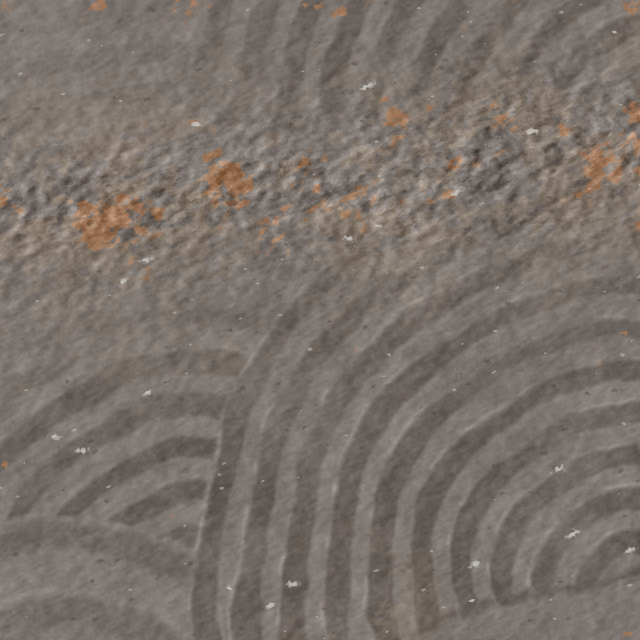
Write a Shadertoy shader that draws this texture.

```glsl
// Weathered grey slate with overlapping fans of combed arcs and a rusty, flaky band.
// Fans are warped concentric rings; layered sines bend them, lattice noise mottles
// and embosses the stone, and a cellular scatter adds pale chips and dark pits.

const vec3 RIDGE  = vec3(0.492, 0.464, 0.446);
const vec3 GROOVE = vec3(0.395, 0.363, 0.343);
const vec3 STAIN  = vec3(0.580, 0.510, 0.440);
const vec3 RUST   = vec3(0.650, 0.475, 0.350);
const vec3 CHIP   = vec3(0.800, 0.790, 0.770);
const vec3 PIT    = vec3(0.300, 0.280, 0.260);

const vec2 RIGHT_FAN = vec2(1.00, 0.08);
const vec2 LEFT_FAN  = vec2(0.30, 0.08);
const vec2 LOW_FAN   = vec2(0.12, -0.18);
const vec2 TOP_FAN   = vec2(1.10, 0.70);
const float PITCH = 0.067;
const float EDGE_SOFTNESS = 0.075;

float hash(vec2 p) {
    vec3 q = fract(vec3(p.xyx) * 0.1031);
    q += dot(q, q.yzx + 33.33);
    return fract((q.x + q.y) * q.z);
}

float noise(vec2 p) {
    vec2 i = floor(p), f = fract(p);
    f = f * f * (3.0 - 2.0 * f);
    return mix(mix(hash(i), hash(i + vec2(1, 0)), f.x),
               mix(hash(i + vec2(0, 1)), hash(i + vec2(1, 1)), f.x), f.y);
}

float fbm(vec2 p) {
    float sum = 0.0, amp = 0.533;
    for (int i = 0; i < 4; i++) {
        sum += amp * noise(p);
        p = mat2(1.6, 1.2, -1.2, 1.6) * p + 17.3;
        amp *= 0.5;
    }
    return sum;
}

// Layered sines that make the combed arcs wander.
vec2 wander(vec2 p) {
    vec2 w = vec2(0.0);
    float freq = 9.0;
    for (int i = 0; i < 3; i++) {
        w += sin(p.yx * freq + p * freq * 0.6 + vec2(1.3, 4.1) * float(i + 1)) / freq;
        freq *= 2.1;
    }
    return w * 0.06;
}

// x: dark groove coverage, y: thin pale lip beside the groove.
vec2 comb(float radius, float phase, float width) {
    float ring = fract(radius / PITCH + phase) - 0.5;
    float groove = 1.0 - smoothstep(width - EDGE_SOFTNESS, width + EDGE_SOFTNESS, abs(ring));
    float lip = exp(-pow((ring - width - 0.08) / 0.05, 2.0));
    return vec2(groove, lip);
}

float bell(float x, float width) {
    return exp(-x * x / (width * width));
}

// Irregular scattered spots, one candidate per cell.
float specks(vec2 p, float cells, float share, float size) {
    vec2 home = floor(p * cells);
    float cover = 0.0;
    for (int y = -1; y <= 1; y++)
    for (int x = -1; x <= 1; x++) {
        vec2 id = home + vec2(x, y);
        vec2 spot = id + vec2(hash(id + 3.1), hash(id + 7.7));
        vec2 d = (p * cells - spot) / cells;
        d.y = d.y * 1.8 - d.x * (hash(id + 5.5) - 0.2);
        float r = size * (0.5 + hash(id + 9.2)) * (0.2 + 1.6 * noise(p * 230.0));
        float present = step(1.0 - share, hash(id + 21.4));
        cover = max(cover, present * (1.0 - smoothstep(r * 0.4, r * 1.4, length(d))));
    }
    return cover;
}

void mainImage(out vec4 fragColor, in vec2 fragCoord) {
    vec2 p = fragCoord / iResolution.xy;
    vec2 q = p + wander(p) + 0.014 * (fbm(p * 22.0) - 0.5);
    float broad = fbm(p * 5.0 + 2.0);
    float mottle = fbm(p * 26.0 + 40.0);
    float fade = smoothstep(0.25, 0.55, fbm(p * 8.0 + 70.0));

    // Fans, layered from the back to the front
    float width = 0.08 + 0.30 * broad;
    vec2 far = comb(length((q - LEFT_FAN) * vec2(0.6, 1.0)), 0.1, width) * 0.25;
    float topArea = smoothstep(0.27, 0.36, p.x) * smoothstep(0.74, 0.84, p.y);
    vec2 lines = mix(far, comb(length(q - TOP_FAN), 0.4, width) * vec2(0.85, 0.3), topArea);

    float leftRadius = length(q - LEFT_FAN);
    float leftArea = 1.0 - smoothstep(0.34, 0.48, leftRadius);
    lines = mix(lines, comb(leftRadius, 0.17, width) * vec2(0.9, 0.4), leftArea);
    float lowRadius = length(q - LOW_FAN);
    float lowArea = 1.0 - smoothstep(0.37, 0.38, lowRadius);
    lines = mix(lines, comb(lowRadius * 0.55, 0.7, width * 0.8) * 0.5, lowArea);

    float rightRadius = length(q - RIGHT_FAN);
    float rightArea = 1.0 - smoothstep(0.70, 0.71, rightRadius);
    float depth = mix(1.1, 0.75, smoothstep(0.15, 0.55, p.y));
    lines = mix(lines, comb(rightRadius, 0.35, width) * depth, rightArea);

    // Smooth foot below the right fan, with a dark seam
    float foot = q.y - 0.005 - 0.27 * (q.x - 0.65);
    float footArea = (1.0 - smoothstep(-0.006, 0.008, foot)) * smoothstep(0.6, 0.68, p.x);
    lines = mix(lines, vec2(0.15, 0.0), footArea);
    lines.x = max(lines.x, bell(foot - 0.012, 0.009) * smoothstep(0.62, 0.7, p.x));

    // Flaky band that hides the combing
    float height = p.y - 0.66 - 0.10 * p.x + 0.10 * (broad - 0.5);
    float band = bell(height, 0.14);
    lines.x *= (1.0 - 0.85 * band) * (0.6 + 0.5 * fade);
    lines.y *= (1.0 - band) * smoothstep(0.45, 0.65, mottle);
    vec3 color = mix(RIDGE, GROOVE, clamp(lines.x + 0.12 * band, 0.0, 1.0));
    color += 0.055 * lines.y + (mottle - 0.5) * 0.08 + (broad - 0.5) * 0.06;

    // Crumbled ochre stain and rust patches
    vec2 slant = mat2(0.87, -0.5, 0.5, 0.87) * p;
    float crumb = fbm(slant * vec2(55.0, 85.0) + 13.0);
    float stainZone = bell(height, 0.19) * mix(1.0, 0.75, p.x);
    stainZone = max(stainZone, 0.7 * bell(length(p - vec2(0.57, 0.06)), 0.10));
    float stainField = fbm(p * vec2(9.0, 11.0) + 8.0) + 0.9 * (crumb - 0.5);
    color = mix(color, STAIN, 0.68 * stainZone * smoothstep(0.40, 0.64, stainField));
    float rustZone = max(bell(height, 0.11), 0.6 * smoothstep(0.92, 1.0, p.y));
    float rustField = fbm(p * vec2(14.0, 11.0) + 61.0) + 0.40 * (rustZone - 1.0) + 0.65 * (crumb - 0.5);
    color = mix(color, RUST, 0.85 * smoothstep(0.55, 0.66, rustField));

    // Embossed flakes, crisp chinks and slanting fine grain
    vec2 flake = slant * vec2(58.0, 82.0);
    float relief = fbm(flake) - fbm(flake + vec2(0.45, -0.55));
    color += relief * mix(0.09, 0.30, band);
    float chink = fbm(slant * vec2(44.0, 75.0) + 90.0);
    color -= 0.08 * band * smoothstep(0.60, 0.68, chink);
    color += 0.07 * band * (1.0 - smoothstep(0.30, 0.37, chink));
    color += (noise(slant * vec2(80.0, 230.0)) - 0.5) * 0.040;
    color += (noise(p * 240.0) - 0.5) * 0.035;

    // Dark pits and pale chips
    color = mix(color, PIT, 0.45 * specks(p + 4.0, 42.0, 0.10, 0.0038));
    color = mix(color, CHIP, 0.8 * specks(p + 1.0, 17.0, 0.05, 0.0062));
    color = mix(color, CHIP, 0.5 * specks(p + 9.0, 40.0, 0.06, 0.0026));
    fragColor = vec4(clamp(color, 0.0, 1.0), 1.0);
}
```
